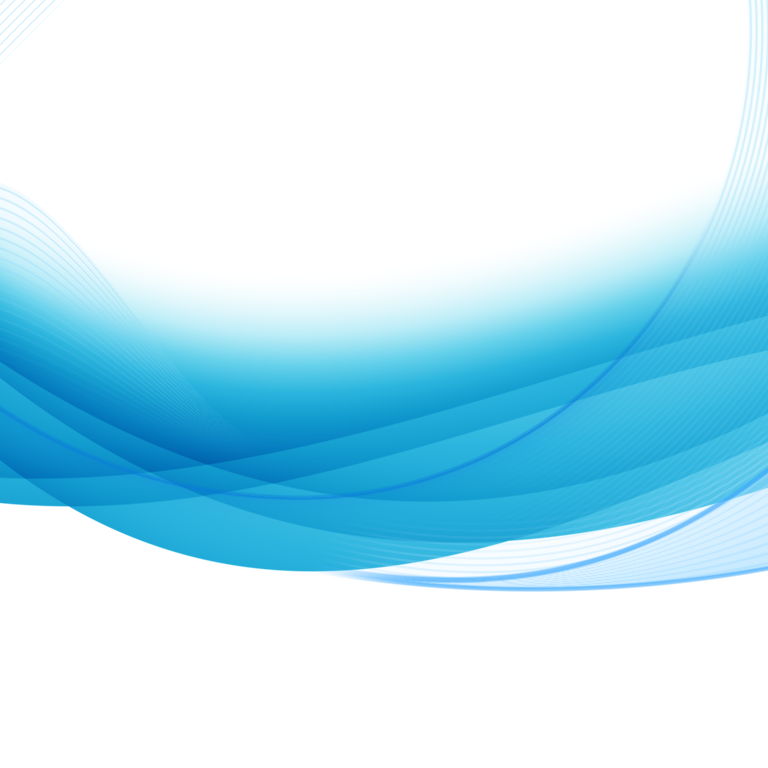
Write a Shadertoy shader that draws this background.

```glsl
// Layered translucent blue waves with fine strands sweeping across a white field.
#define LAYERS 5
#define LAYER_FALLOFF 0.091
#define FADE_ABOVE 0.085
#define FADE_BELOW 0.124
#define STRAND_WIDTH 0.0012
#define STRAND_ALPHA 0.28
#define ARC_CENTER vec2(0.391, 0.039)
#define ARC_HEIGHT 0.609

const vec3 LINE_BLUE = vec3(0.04, 0.48, 0.86);
const vec3 STRAND_BLUE = vec3(0.52, 0.84, 0.97);
const vec3 VEIL_BLUE = vec3(0.66, 0.87, 1.0);
const vec3 RIM_BLUE = vec3(0.20, 0.64, 0.98);

// Cubic through four heights at x = 0, 1/3, 2/3 and 1.
float curve(vec4 h, float x) {
    float t = 3.0 * x;
    vec3 d1 = h.yzw - h.xyz;
    vec2 d2 = d1.yz - d1.xy;
    return h.x + t * (d1.x + (t - 1.0) / 2.0 * (d2.x + (t - 2.0) / 3.0 * (d2.y - d2.x)));
}

// White to deep blue, one palette colour per unit of tone.
vec3 toneRamp(float tone) {
    vec3 palette[7] = vec3[7](
        vec3(1.0), vec3(0.74, 0.93, 0.97), vec3(0.40, 0.82, 0.92),
        vec3(0.17, 0.71, 0.87), vec3(0.07, 0.61, 0.81),
        vec3(0.02, 0.49, 0.75), vec3(0.0, 0.37, 0.67));
    vec3 color = palette[0];
    for (int i = 0; i < 6; i++)
        color = mix(color, palette[i + 1], clamp(tone - float(i), 0.0, 1.0));
    return color;
}

// Coverage of a soft line, given a signed distance.
float line(float d, float width) {
    float pixel = 1.0 / iResolution.y;
    return 1.0 - smoothstep(width * 0.4, width + pixel, abs(d));
}

// Evenly repeated lines along a distance.
float strands(float d, float spacing) {
    return line((fract(d / spacing) - 0.5) * spacing, STRAND_WIDTH);
}

// Approximate distance to the large arc, wider on its left side.
float arcDistance(vec2 p) {
    vec2 radius = vec2(p.x < ARC_CENTER.x ? 0.664 : 0.583, ARC_HEIGHT);
    vec2 q = (p - ARC_CENTER) / radius;
    float k = length(q);
    return (k - 1.0) * k / max(length(q / radius), 0.001);
}

void mainImage(out vec4 fragColor, in vec2 fragCoord) {
    // p.y is the drop from the top edge.
    vec2 p = fragCoord / iResolution.xy;
    p.y = 1.0 - p.y;
    float pixel = 1.0 / iResolution.y;

    // Wave body: each layer is darkest just above its lower edge.
    vec4 edges[LAYERS] = vec4[LAYERS](
        vec4(0.622, 0.594, 0.509, 0.411), vec4(0.655, 0.634, 0.547, 0.456),
        vec4(0.471, 0.624, 0.646, 0.538), vec4(0.492, 0.669, 0.704, 0.635),
        vec4(0.599, 0.740, 0.703, 0.576));
    float shade = 0.0, bottom = 0.0;
    for (int i = 0; i < LAYERS; i++) {
        float edge = curve(edges[i], p.x);
        float height = edge - p.y;
        shade += smoothstep(-pixel, pixel, height) * exp(-max(height, 0.0) / LAYER_FALLOFF);
        bottom = max(bottom, edge);
    }
    float body = smoothstep(-pixel, pixel, bottom - p.y);
    float horizon = curve(vec4(0.341, 0.436, 0.395, 0.273), p.x);
    float fade = smoothstep(-FADE_ABOVE, FADE_BELOW, p.y - horizon);
    float tone = fade * (mix(2.6, 1.9, p.x) + shade * mix(1.1, 0.75, p.x));
    vec3 color = mix(vec3(1.0), toneRamp(tone), body);

    // Left fan, narrowing as it dives into the waves.
    float fanTop = 0.234 + 0.352 * smoothstep(-0.026, 0.378, p.x);
    float fanLow = mix(0.50, 0.63, p.x / 0.36);
    float across = (p.y - fanTop) / max(fanLow - fanTop, 0.02);
    float fan = step(0.0, across) * smoothstep(1.0, 0.2, across) * smoothstep(0.36, 0.16, p.x);
    float fanLines = strands(across * 0.26, 0.013);
    color = mix(color, STRAND_BLUE, fan * (0.10 + STRAND_ALPHA * fanLines));

    // Right fan outside the arc.
    float arc = arcDistance(p);
    float outside = smoothstep(-pixel, pixel, arc) * smoothstep(0.55, 0.95, p.x) * body;
    float arcLines = strands(arc + 0.03 * arc * p.y, 0.0075);
    color = mix(color, STRAND_BLUE, outside * (0.06 + STRAND_ALPHA * arcLines * mix(1.0, 0.4, fade)));

    // Arc rim with a soft glow on its outer side.
    float rim = 0.42 * line(arc, 0.003) + 0.22 * step(0.0, arc) * exp(-arc / 0.018);
    color = mix(color, LINE_BLUE, rim * body * smoothstep(0.25, 0.55, p.y));

    // Translucent ribbon below the waves on the right.
    float ribbonTop = curve(vec4(0.622, 0.720, 0.751, 0.612), p.x);
    float ribbonLow = curve(vec4(0.626, 0.729, 0.767, 0.740), p.x);
    float start = smoothstep(0.39, 0.56, p.x);
    float inside = smoothstep(-pixel, pixel, p.y - ribbonTop) * smoothstep(-pixel, pixel, ribbonLow - p.y);
    float depth = (p.y - ribbonTop) / max(ribbonLow - ribbonTop, 0.004);
    float ribbonLines = strands(depth * 0.10, 0.010);
    color = mix(color, VEIL_BLUE, start * inside * (0.42 + 0.25 * depth * depth + 0.2 * ribbonLines));
    float above = smoothstep(0.09, 0.0, ribbonTop - p.y) * step(p.y, ribbonTop) * start;
    float aboveLines = strands(ribbonTop - p.y + 0.05 * p.x, 0.009);
    color = mix(color, VEIL_BLUE, above * (0.12 + 0.3 * aboveLines));
    float rims = 0.65 * line(p.y - ribbonTop, 0.004) + 0.6 * line(p.y - ribbonLow, 0.003);
    color = mix(color, RIM_BLUE, min(rims, 0.75) * start);

    // Faint diagonal strands in the upper left corner.
    float diagonal = p.x + p.y + 0.4 * p.x * p.y;
    float corner = smoothstep(0.09, 0.075, diagonal);
    color = mix(color, STRAND_BLUE, corner * 0.3 * strands(diagonal, 0.013));

    fragColor = vec4(color, 1.0);
}
```
